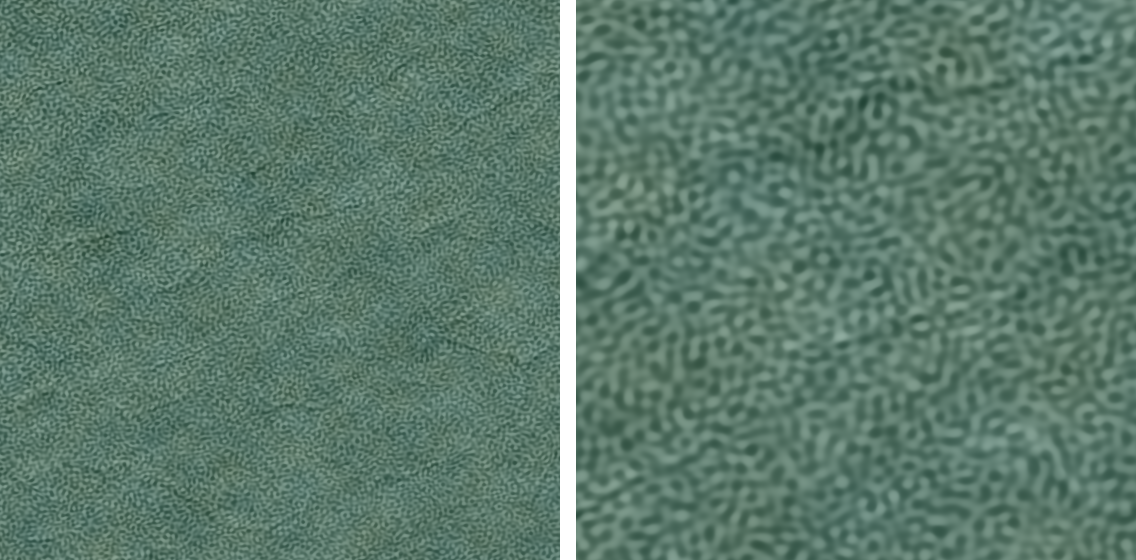
Left: the whole. Right: its middle third, enlarged.
Reproduce this texture procedurally as a Shadertoy shader.

```glsl
// Soft green leather: a fine worm-like grain made of layered sine waves,
// crossed by slanted creases taken from the borders of stretched, warped
// cells, with slanted mottling and faint drifts of light and tint.

const float TAU = 6.2832;
const vec3 LEATHER = vec3(0.352, 0.472, 0.417);
const vec3 RELIEF = vec3(1.03, 0.98, 0.99);
const vec3 WARM_TINT = vec3(0.005, 0.001, -0.004);
const float SLANT = 0.45;

float hash(float n) {
    return fract(sin(n * 12.99) * 437.58);
}

vec2 hash2(vec2 cell) {
    vec2 q = vec2(dot(cell, vec2(127.1, 311.7)), dot(cell, vec2(269.5, 183.3)));
    return fract(sin(q) * 437.58);
}

// Coordinates along and across a slanted direction.
vec2 slanted(vec2 p, float angle) {
    float c = cos(angle);
    float s = sin(angle);
    return vec2(c * p.x + s * p.y, c * p.y - s * p.x);
}

// Waves in spread directions; frequencies in cycles per canvas, unit deviation.
float layeredSines(vec2 p, float low, float high, int count, float seed) {
    float sum = 0.0;
    for (int i = 0; i < count; i++) {
        float id = float(i) + seed;
        float angle = 0.5 * TAU * (float(i) + hash(id)) / float(count);
        float frequency = mix(low, high, hash(id + 41.3));
        float phase = hash(id + 83.7);
        vec2 direction = vec2(cos(angle), sin(angle));
        sum += sin(TAU * (frequency * dot(p, direction) + phase));
    }
    return sum * sqrt(2.0 / float(count));
}

// Flattens the extremes of a unit-deviation signal.
float soften(float value) {
    return 1.12 * value / sqrt(1.0 + 0.2 * value * value);
}

// Gap between the nearest and second nearest cell centre: zero on borders.
float cellBorder(vec2 p) {
    vec2 base = floor(p);
    float nearest = 9.0;
    float second = 9.0;
    for (int y = -1; y <= 1; y++) {
        for (int x = -1; x <= 1; x++) {
            vec2 cell = base + vec2(x, y);
            float d = length(cell + hash2(cell) - p);
            second = min(second, max(nearest, d));
            nearest = min(nearest, d);
        }
    }
    return second - nearest;
}

// Thin line along the borders of cells stretched in a slanted direction.
float crease(vec2 p, float angle, vec2 density, float width) {
    return 1.0 - smoothstep(0.0, width, cellBorder(slanted(p, angle) * density));
}

// Dark fold with a lit lip just above it.
float foldRelief(vec2 p, float angle, vec2 density, float width) {
    vec2 lipOffset = vec2(-0.002, 0.007);
    float fold = crease(p, angle, density, width);
    float lip = crease(p - lipOffset, angle, density, width);
    return 0.8 * lip - fold;
}

void mainImage(out vec4 fragColor, in vec2 fragCoord) {
    vec2 p = fragCoord / iResolution.y;

    // Broad variations and slanted mottling over the hide
    float shade = layeredSines(p, 1.0, 7.0, 10, 3.0);
    float tint = layeredSines(p, 3.0, 14.0, 9, 27.0);
    float wear = layeredSines(p, 2.0, 5.0, 8, 52.0);
    vec2 mottlePoint = slanted(p, SLANT) * vec2(0.6, 1.2);
    float mottle = layeredSines(mottlePoint, 8.0, 48.0, 20, 210.0);

    // Fine grain of mixed sizes, slightly wider than tall
    vec2 bend = vec2(layeredSines(p, 5.0, 13.0, 7, 71.0),
                     layeredSines(p, 5.0, 13.0, 7, 94.0));
    vec2 grainPoint = slanted(p + 0.0015 * bend, 0.15) * vec2(0.9, 1.08);
    float grain = layeredSines(grainPoint, 42.0, 136.0, 60, 120.0);
    float crispness = 0.059 + 0.002 * wear + 0.008 * (p.y - p.x);

    // Long slanted creases and a weaker, shorter set
    vec2 creasePoint = p + 0.005 * bend;
    float mainFolds = foldRelief(creasePoint, SLANT, vec2(3.4, 7.0), 0.07);
    float smallFolds = foldRelief(creasePoint + 5.3, -0.2, vec2(4.0, 7.0), 0.07);
    float folds = 0.065 * mainFolds * smoothstep(-1.2, 0.6, wear)
                + 0.050 * smallFolds * smoothstep(-0.8, 0.9, -wear);

    float relief = crispness * soften(grain) + folds + 0.014 * mottle + 0.011 * shade;
    vec3 color = LEATHER + RELIEF * relief + WARM_TINT * tint;
    fragColor = vec4(clamp(color, 0.0, 1.0), 1.0);
}
```
